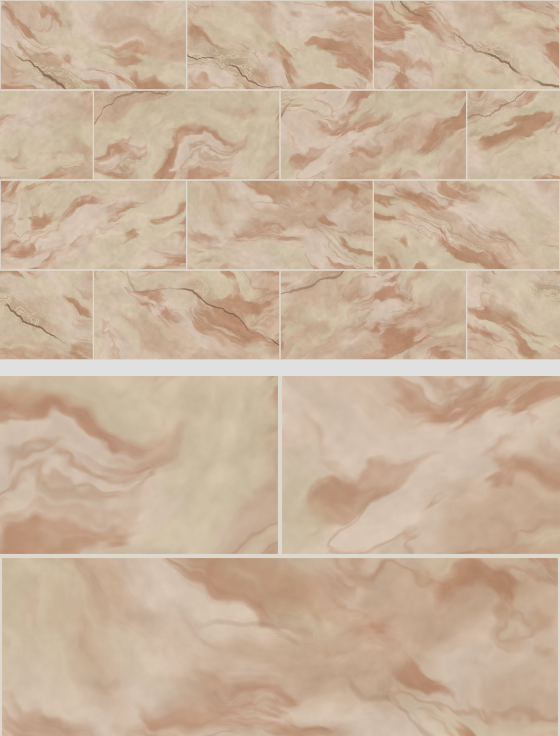
Top: the whole. Bottom: its middle third, enlarged.
Write a Shadertoy shader that draws this texture.

```glsl
// Polished rose marble tiles in a half-offset running bond, three across and four down.
// Each tile gets its own seed and vein direction; warped, stretched noise makes the clouds,
// and a wandering crack lined with pebble-like cells crosses most tiles.

float hash(vec2 p) {
    vec3 q = fract(p.xyx * vec3(0.1031, 0.1030, 0.0973));
    q += dot(q, q.yzx + 33.33);
    return fract((q.x + q.y) * q.z);
}

float noise(vec2 p) {
    vec2 i = floor(p), f = fract(p);
    f = f * f * (3.0 - 2.0 * f);
    return mix(mix(hash(i), hash(i + vec2(1, 0)), f.x),
               mix(hash(i + vec2(0, 1)), hash(i + vec2(1, 1)), f.x), f.y);
}

// Five octaves, scaled to 0..1
float fbm(vec2 p) {
    float sum = 0.0, gain = 0.516;
    for (int i = 0; i < 5; i++) {
        sum += gain * noise(p);
        p = mat2(1.6, 1.2, -1.2, 1.6) * p + 17.3;
        gain *= 0.5;
    }
    return sum;
}

// Gap between the nearest and second nearest scattered point: zero on cell borders
float cellGap(vec2 p) {
    vec2 nearest = vec2(9.0), base = floor(p);
    for (int y = -1; y <= 1; y++)
    for (int x = -1; x <= 1; x++) {
        vec2 id = base + vec2(x, y);
        float d = length(id + vec2(hash(id), hash(id + 57.0)) - p);
        nearest = d < nearest.x ? vec2(d, nearest.x) : vec2(nearest.x, min(nearest.y, d));
    }
    return nearest.y - nearest.x;
}

// p is measured in tile heights from the tile centre
vec3 marble(vec2 p, float row, float col) {
    vec2 seed = vec2(col * 23.7 + 11.0, row * 31.3 + 7.0);
    bool rising = row == 2.0 || (row < 2.0 && col == 1.0 - row);
    float angle = rising ? 0.42 : -0.5;
    vec2 dir = vec2(cos(angle), sin(angle));
    vec2 flow = vec2(dot(p, dir), dot(p, vec2(-dir.y, dir.x)));

    // Flow coordinates bent by broad noise
    vec2 bend = vec2(fbm(p * 1.7 + seed), fbm(p * 1.7 + seed + 40.0)) - 0.5;
    vec2 q = flow + bend * vec2(0.6, 0.55);

    // Pink clouds under cream drifts
    float cloud = fbm(q * vec2(1.5, 2.6) + seed);
    vec3 color = mix(vec3(0.775, 0.665, 0.57), vec3(0.83, 0.755, 0.685),
                     smoothstep(0.3, 0.62, cloud));
    float drift = fbm(q * vec2(1.3, 3.8) + seed + 90.0);
    float cream = smoothstep(0.44, 0.62, drift);
    color = mix(color, vec3(0.805, 0.75, 0.645), 0.85 * cream);

    // Rust streaks gathered in patches, strongest beside the cream
    float streak = smoothstep(0.5, 0.68, fbm(q * vec2(2.6, 8.0) + seed + 130.0));
    float patches = smoothstep(0.4, 0.62, fbm(q * vec2(1.4, 2.6) + seed + 170.0));
    color = mix(color, vec3(0.69, 0.50, 0.385), 0.75 * streak * patches);
    float rim = 1.0 - smoothstep(0.0, 0.035, abs(drift - 0.46));
    color = mix(color, vec3(0.70, 0.54, 0.42), 0.4 * rim * patches);

    // Crack with a pale band of pebbles around it
    float offset = rising ? 0.62 : (row == 3.0 && col < 2.0 ? -0.52 : 0.12);
    float strength = row == 1.0 ? 0.2 : (rising ? 0.55 : 1.0);
    float wander = 0.5 * (fbm(vec2(flow.x * 1.8, 3.0) + seed) - 0.5);
    float across = flow.y - offset - wander + 0.1 * bend.x;
    float band = strength * exp(-pow((across - 0.05) / 0.11, 2.0))
               * smoothstep(0.3, 0.6, noise(vec2(flow.x * 2.3, 8.0) + seed));
    float gap = cellGap(q * vec2(5.5, 10.0) + bend * 3.0 + seed);
    color = mix(color, vec3(0.80, 0.73, 0.61), 0.65 * band);
    color = mix(color, vec3(0.70, 0.605, 0.51), 0.75 * band * smoothstep(0.12, 0.35, gap));
    color = mix(color, vec3(0.63, 0.47, 0.36), 0.4 * band * (1.0 - smoothstep(0.0, 0.1, gap)));
    float crackWidth = 0.006 + 0.012 * noise(flow * 7.0 + seed);
    float crack = 1.0 - smoothstep(0.3 * crackWidth, 1.6 * crackWidth, abs(across));
    float broken = smoothstep(0.22, 0.5, noise(vec2(flow.x * 3.5, 20.0) + seed));
    color = mix(color, vec3(0.50, 0.36, 0.28), 0.75 * crack * broken * strength);

    // Mottling, crystalline grain and slight tone change between tiles
    color += 0.10 * (fbm(q * vec2(7.0, 11.0) + seed) - 0.5);
    color += 0.05 * (fbm(p * 24.0 + seed) - 0.5);
    return color + 0.012 * (hash(seed) - 0.5);
}

void mainImage(out vec4 fragColor, in vec2 fragCoord) {
    vec2 grid = fragCoord / iResolution.xy * vec2(3.0, 4.0);
    float row = floor(grid.y);
    grid.x -= 0.5 * mod(row + 1.0, 2.0);
    float col = mod(floor(grid.x), 3.0);

    // Tile-local position in tile heights
    vec2 size = vec2(iResolution.x / iResolution.y * 4.0 / 3.0, 1.0);
    vec2 p = (fract(grid) - 0.5) * size;
    vec3 color = marble(p, row, col);

    // Thin pale joints
    vec2 inset = 0.5 * size - abs(p);
    float pixel = 4.0 / iResolution.y;
    float edge = min(inset.x, inset.y);
    float joint = 1.0 - smoothstep(0.008 - 0.5 * pixel, 0.008 + 0.5 * pixel, edge);
    color = mix(color, vec3(0.87, 0.845, 0.805), joint);
    fragColor = vec4(color, 1.0);
}
```
